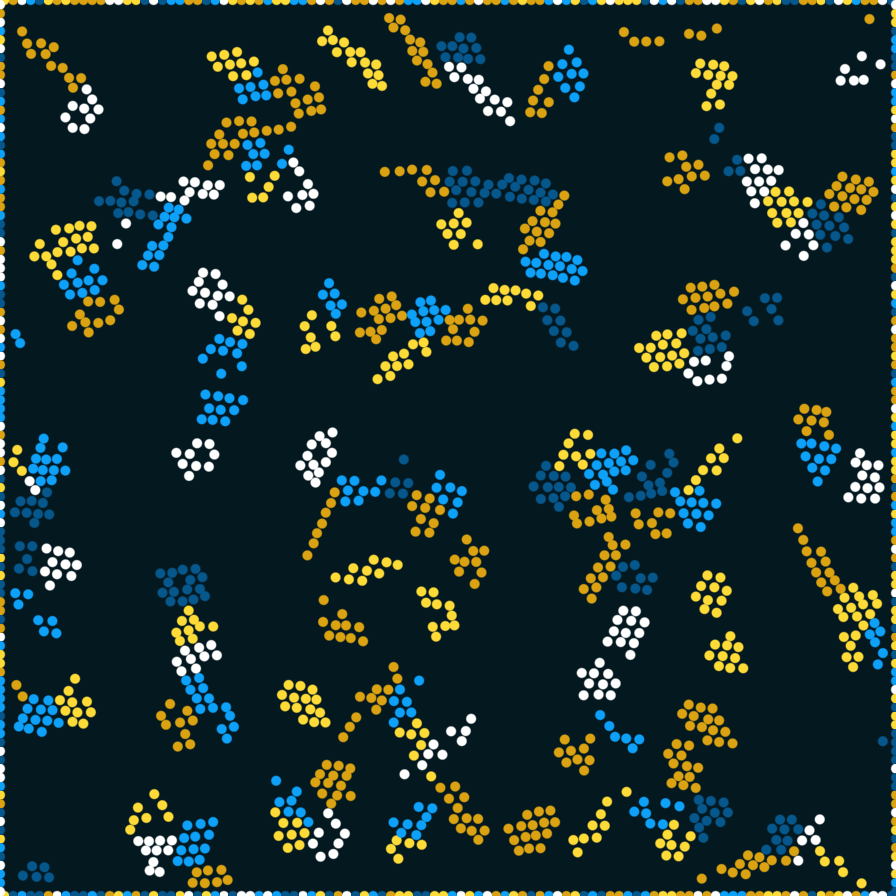
Give the GLSL for this pattern, as a three.js fragment shader.

```glsl
// Clusters of small coloured dots, sorted by colour, on a dark field with a dotted rim.
varying vec2 vUv;

float hash(vec2 p) {
  return fract(sin(dot(p, vec2(127.1, 311.7))) * 43758.5453);
}

vec2 hash2(vec2 p) {
  return vec2(hash(p), hash(p + 41.37));
}

// Dot colour in rgb, chance that a cluster holds this kind in a
vec4 swatch(float kind) {
  if (kind < 0.5) return vec4(0.86, 0.64, 0.07, 0.66);
  if (kind < 1.5) return vec4(1.00, 0.86, 0.22, 0.66);
  if (kind < 2.5) return vec4(0.02, 0.34, 0.55, 0.48);
  if (kind < 3.5) return vec4(0.05, 0.63, 0.98, 0.55);
  return vec4(1.0, 1.0, 1.0, 0.42);
}

// Bends the dot lattice so that its rows do not line up
vec2 bend(vec2 p) {
  return 0.010 * vec2(sin(19.0 * p.y + 2.0 * sin(6.0 * p.x)),
                      sin(17.0 * p.x + 2.0 * sin(7.0 * p.y) + 1.0));
}

// Kind of the patch that owns a site, or -1 for empty ground
float kindAt(vec2 site, float grain) {
  float nearest = 1.0;
  float owner = -1.0;
  for (int j = -1; j <= 1; j++) {
    for (int i = -1; i <= 1; i++) {
      vec2 cell = floor(site * 7.0) + vec2(float(i), float(j));
      vec2 centre = (cell + 0.22 + 0.56 * hash2(cell)) / 7.0;
      for (int k = 0; k < 5; k++) {
        float kind = float(k);
        vec2 seed = cell + 17.3 * (kind + 1.0);
        vec2 a = hash2(seed);
        vec2 b = hash2(seed + 5.7);
        if (a.x > swatch(kind).a) continue;

        // Patches sit around the cluster centre; gold lies further out
        float turn = 6.2832 * (hash(cell + 3.1) + 0.4 * kind + 0.12 * b.x);
        float reach = 0.022 + 0.018 * a.y + (k == 0 ? 0.018 : 0.0);
        vec2 d = site - centre - reach * vec2(cos(turn), sin(turn));

        // Round patches to thin chains, in any direction
        float tilt = 3.1416 * hash(seed + 9.2);
        float c = cos(tilt), s = sin(tilt);
        float stretch = 1.1 + 1.5 * pow(b.y, 4.0);
        d = vec2(c * d.x + s * d.y, c * d.y - s * d.x);
        float size = length(d * vec2(1.0 / stretch, stretch)) / 0.026;
        size *= 0.88 + 0.24 * grain;
        if (size < nearest) {
          nearest = size;
          owner = fract(grain * 37.0) < 0.35 * b.x ? -1.0 : kind;
        }
      }
    }
  }
  return owner;
}

float disc(float distanceToCentre) {
  return 1.0 - smoothstep(0.0045, 0.0066, distanceToCentre);
}

void main() {
  vec2 p = vUv;
  vec3 colour = vec3(0.015, 0.095, 0.125);

  // Scattered dots on a bent, jittered hexagonal lattice
  float pitch = 0.0138;
  vec2 q = (p - bend(p - bend(p))) / pitch;
  float middleRow = floor(q.y / 0.866 + 0.5);
  for (int j = -1; j <= 1; j++) {
    float row = middleRow + float(j);
    float shift = 0.5 * mod(row, 2.0);
    for (int i = -1; i <= 1; i++) {
      float column = floor(q.x - shift + 0.5) + float(i);
      vec2 id = vec2(column, row);
      vec2 site = pitch * vec2(column + shift, row * 0.866);
      site += bend(site) + 0.0026 * (hash2(id) - 0.5);
      float cover = disc(distance(p, site));
      vec2 inset = min(site, 1.0 - site);
      if (cover > 0.0 && min(inset.x, inset.y) > 0.014) {
        float kind = kindAt(site, hash(id + 7.7));
        if (kind >= 0.0) colour = mix(colour, swatch(kind).rgb, cover);
      }
    }
  }

  // Rim of mixed dots centred on the four edges
  for (int side = 0; side < 4; side++) {
    vec2 e = side < 2 ? p : p.yx;
    if (side == 1 || side == 3) e.y = 1.0 - e.y;
    float id = floor(e.x / 0.0098);
    float kind = floor(5.0 * hash(vec2(id, float(side) + 2.5)));
    float cover = disc(length(vec2(e.x - (id + 0.5) * 0.0098, e.y)));
    colour = mix(colour, swatch(kind).rgb, cover);
  }

  gl_FragColor = vec4(colour, 1.0);
}
```
